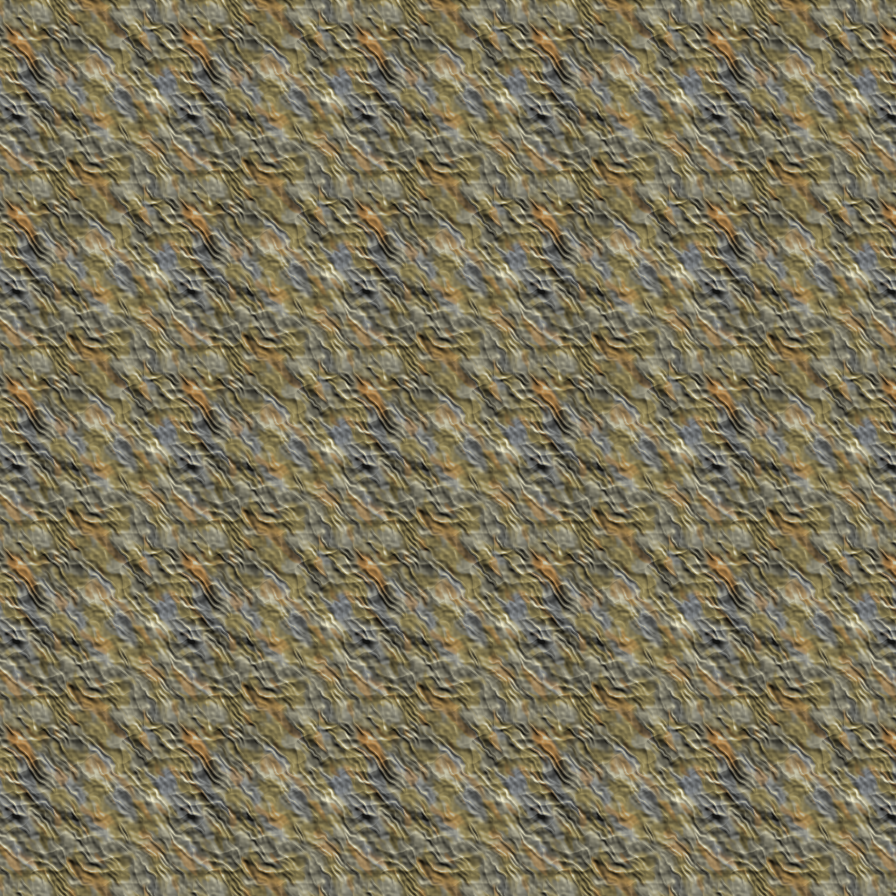
Give the GLSL for this texture, as a Shadertoy shader.

```glsl
// Rough, weathered stone in olive, grey and rust, repeated as a square tile.

#define REPEATS 5.12                   // tiles across and down
#define WARP    0.045                  // raggedness of the chips
#define RELIEF  1.2                    // strength of the side light
#define LIGHT   vec2(0.006, -0.011)    // step toward the light, in tiles
#define TONE    0.455                  // mean brightness
#define GREY    vec3(1.02, 1.00, 0.86)
#define OCHRE   vec3(1.08, 0.99, 0.65)
#define RUST    vec3(1.28, 0.92, 0.48)
#define SLATE   vec3(0.97, 1.00, 1.02)

float hash(vec2 p) {
    vec3 q = fract(p.xyx * 0.1031);
    q += dot(q, q.yzx + 33.33);
    return fract((q.x + q.y) * q.z);
}

// Value noise that wraps after 'cells' cells, once per tile
float noise(vec2 t, vec2 cells, float seed) {
    vec2 p = t * cells, i = floor(p), f = p - i;
    f = f * f * (3.0 - 2.0 * f);
    vec2 a = mod(i, cells) + seed * 17.0;
    vec2 b = mod(i + 1.0, cells) + seed * 17.0;
    return mix(mix(hash(a), hash(vec2(b.x, a.y)), f.x),
               mix(hash(vec2(a.x, b.y)), hash(b), f.x), f.y);
}

float ridge(vec2 t, vec2 cells, float seed) {
    return 1.0 - abs(2.0 * noise(t, cells, seed) - 1.0);
}

vec2 ragged(vec2 t) {
    vec2 coarse = vec2(noise(t, vec2(9.0), 1.0), noise(t, vec2(9.0), 2.0));
    vec2 fine = vec2(noise(t, vec2(27.0), 3.0), noise(t, vec2(27.0), 4.0));
    return t + WARP * (coarse - 0.5) + 0.4 * WARP * (fine - 0.5);
}

// Shear that keeps the tile seamless and turns rows into diagonals
vec2 slanted(vec2 t) {
    return vec2(t.x, t.y - t.x);
}

float height(vec2 t) {
    vec2 w = ragged(t), s = slanted(w);
    return 0.34 * noise(s, vec2(5.0, 10.0), 5.0)
         + 0.26 * ridge(w, vec2(9.0, 16.0), 6.0)
         + 0.20 * ridge(s, vec2(14.0, 26.0), 7.0)
         + 0.14 * noise(w, vec2(26.0, 38.0), 8.0)
         + 0.11 * noise(t, vec2(50.0), 9.0);
}

// Soft, turned ellipse that wraps around the tile
float patchMask(vec2 t, vec2 centre, vec2 radius, float angle) {
    vec2 d = fract(t - centre + 0.5) - 0.5;
    float c = cos(angle), s = sin(angle);
    d = vec2(c * d.x + s * d.y, c * d.y - s * d.x);
    return 1.0 - smoothstep(0.4, 1.0, length(d / radius));
}

// Thin horizontal seam
float crease(float y, float level) {
    float d = abs(fract(y - level + 0.5) - 0.5);
    return 1.0 - smoothstep(0.004, 0.018, d);
}

void mainImage(out vec4 fragColor, in vec2 fragCoord) {
    // Tile coordinates run down from the upper left corner
    vec2 t = REPEATS * vec2(fragCoord.x, iResolution.y - fragCoord.y) / iResolution.y;
    vec2 w = ragged(t), s = slanted(w);

    // Large marks of the tile
    float rust = patchMask(w, vec2(0.13, 0.27), vec2(0.19, 0.06), 1.0)
               + 0.6 * patchMask(w, vec2(0.87, 0.86), vec2(0.11, 0.07), 0.5);
    float pit = patchMask(w, vec2(0.26, 0.20), vec2(0.10, 0.05), 1.1)
              + patchMask(w, vec2(0.20, 0.42), vec2(0.10, 0.055), 1.2)
              + 0.6 * patchMask(w, vec2(0.42, 0.68), vec2(0.28, 0.05), 0.0);
    float pale = 0.7 * patchMask(w, vec2(0.58, 0.40), vec2(0.22, 0.07), 0.25)
               + 1.2 * patchMask(w, vec2(0.92, 0.58), vec2(0.08, 0.07), 0.8)
               + patchMask(w, vec2(0.72, 0.08), vec2(0.11, 0.05), 0.5);
    float slate = patchMask(w, vec2(0.95, 0.46), vec2(0.07, 0.09), 0.0);

    // Side light on the chipped surface
    float h = height(t);
    float tone = TONE + 0.45 * (h - 0.58) + RELIEF * (h - height(t + LIGHT));
    tone += 0.18 * pale - 0.17 * pit - 0.04 * slate;
    float broken = smoothstep(0.25, 0.65, noise(t, vec2(13.0, 3.0), 10.0));
    tone -= broken * (0.10 * crease(w.y, 0.68) + 0.07 * crease(t.y, 0.985));
    tone = clamp(tone, 0.07, 0.93);

    // Mineral stains, fading on the brightest edges
    float stain = 0.6 * noise(w, vec2(9.0, 13.0), 11.0)
                + 0.4 * noise(s, vec2(24.0, 30.0), 12.0);
    vec3 hue = mix(GREY, OCHRE, smoothstep(0.36, 0.62, stain));
    slate += 0.8 * smoothstep(0.60, 0.80, noise(s, vec2(7.0, 12.0), 13.0));
    rust += 0.6 * smoothstep(0.68, 0.88, noise(s, vec2(12.0, 16.0), 14.0));
    hue = mix(hue, SLATE, min(slate, 1.0));
    hue = mix(hue, RUST, 0.85 * min(rust, 1.0));
    hue = mix(hue, GREY, smoothstep(0.55, 0.75, tone));

    fragColor = vec4(clamp(hue * tone, 0.0, 1.0), 1.0);
}
```
